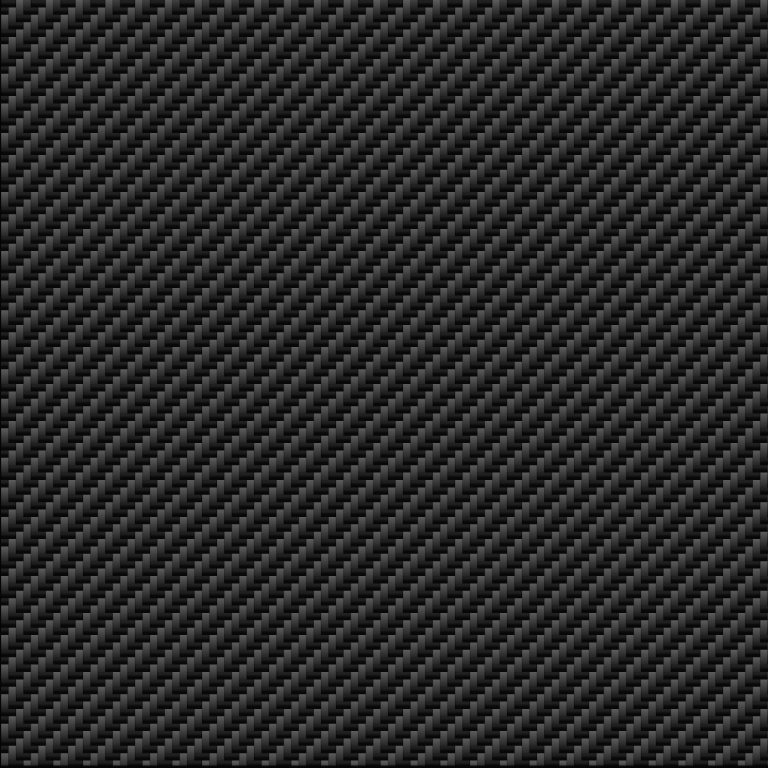
A WebGL 1 fragment shader for this texture:

```glsl
precision highp float;

uniform vec2 u_resolution;

const vec2 REPEATS = vec2(25.8, 26.0);  // weave repeats across and down
const float CELLS = 4.0;                // threads in one twill repeat
const float TWILL_PHASE = 2.0;          // diagonal shift, in threads
const vec2 BORDER = vec2(0.0014, 0.005); // dark left and bottom margins

const float WARP_TOP = 0.365;
const float WARP_BOTTOM = 0.145;
const float WARP_GAP = 0.10;            // soft edge, share of thread width
const float WEFT_LIGHT = 0.125;
const float WEFT_DARK = 0.032;
const float WEFT_END = 0.08;            // rounding at the ends of a weft float
const float BORDER_SHADE = 0.02;

const int SAMPLES = 4;                  // antialiasing grid per axis

// Upright thread: lit at its top, fading downward; both axes run 0 to 1
float warpShade(float across, float down) {
  float edge = min(across, 1.0 - across);
  float body = mix(WARP_TOP, WARP_BOTTOM, down);
  return body * mix(0.72, 1.0, smoothstep(0.0, WARP_GAP, edge));
}

// Level thread: faint sheen above, nearly black below
float weftShade(float along, float down) {
  float end = min(along, 1.0 - along);
  float body = mix(WEFT_LIGHT, WEFT_DARK, smoothstep(0.2, 0.75, down));
  return body * mix(0.6, 1.0, smoothstep(0.0, WEFT_END, end));
}

// Two-over, two-under twill climbing to the right
float weave(vec2 uv) {
  vec2 threads = vec2(uv.x - BORDER.x, 1.0 - uv.y) * REPEATS * CELLS;
  vec2 cell = floor(threads);
  vec2 local = threads - cell;
  float place = mod(cell.x + cell.y - TWILL_PHASE, CELLS);

  float shade = place < 1.5
    ? warpShade(local.x, (place + local.y) * 0.5)
    : weftShade((place - 2.0 + local.x) * 0.5, local.y);

  // Worn-away margins
  float inside = step(BORDER.x, uv.x) * smoothstep(0.3, 1.0, uv.y / BORDER.y);
  return mix(BORDER_SHADE, shade, inside);
}

void main() {
  float total = 0.0;
  for (int j = 0; j < SAMPLES; j++) {
    for (int i = 0; i < SAMPLES; i++) {
      vec2 jitter = (vec2(float(i), float(j)) + 0.5) / float(SAMPLES) - 0.5;
      total += weave((gl_FragCoord.xy + jitter) / u_resolution);
    }
  }
  gl_FragColor = vec4(vec3(total / float(SAMPLES * SAMPLES)), 1.0);
}
```
